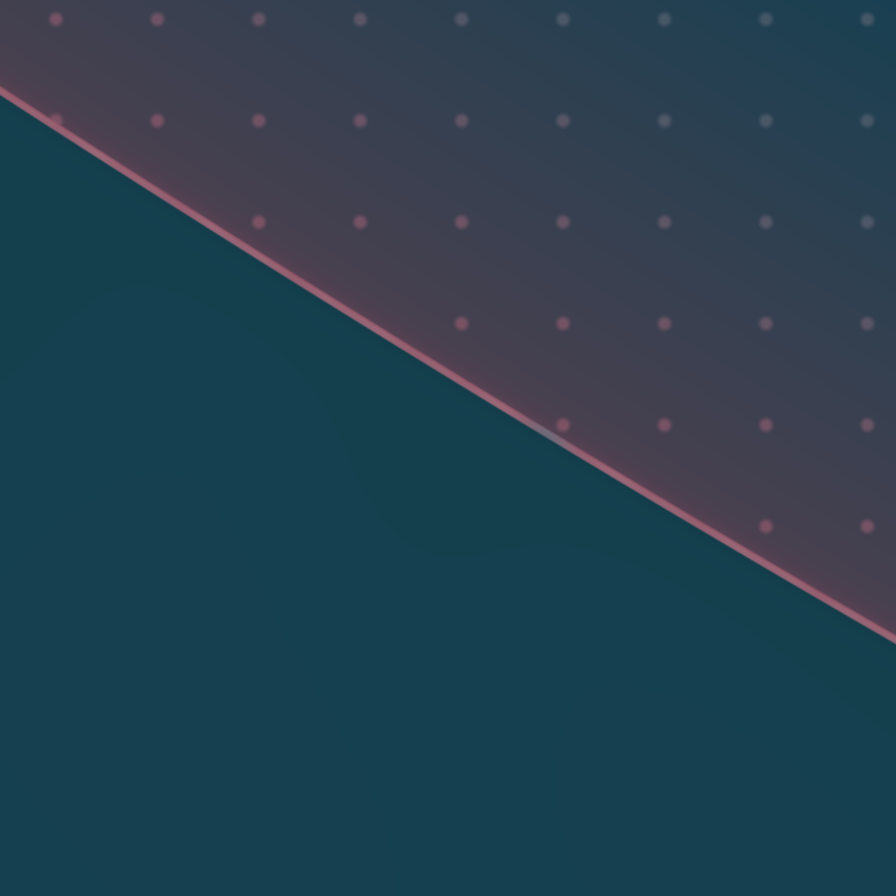
Give the GLSL for this background, as a WebGL 1 fragment shader.

```glsl
precision highp float;

uniform vec2 u_resolution;

#define TEAL vec3(0.078, 0.250, 0.307)
#define SLATE vec3(0.095, 0.250, 0.320)
#define PLUM vec3(0.285, 0.250, 0.310)
#define ROSE vec3(0.640, 0.420, 0.480)
#define CRIMSON vec3(0.520, 0.270, 0.350)
#define DOT_NEAR vec3(0.560, 0.350, 0.420)
#define DOT_FAR vec3(0.330, 0.380, 0.440)
#define DOT_SPACING 0.1132
#define DOT_ORIGIN vec2(0.0625, 0.9785)
#define DOT_RADIUS 0.0078
#define LINE_HALF_WIDTH 0.0042
#define GLOW_REACH 0.62

// Signed distance to the gently sagging diagonal, positive above it
float diagonalDistance(vec2 p) {
  float height = 0.899 - 0.613 * p.x - 0.036 * p.x * (1.0 - p.x);
  float slope = -0.649 + 0.072 * p.x;
  return (p.y - height) / sqrt(1.0 + slope * slope);
}

// Slow layered sines in 0..1 for uneven tones
float softMottle(vec2 p) {
  float waves = sin(p.x * 10.5 - 1.2 + sin(p.y * 5.0)) + sin(p.y * 7.0 + p.x * 2.0);
  return 0.5 + 0.25 * waves;
}

// Soft round dots on a square grid
float dotGrid(vec2 p) {
  vec2 cell = mod(p - DOT_ORIGIN + 0.5 * DOT_SPACING, DOT_SPACING) - 0.5 * DOT_SPACING;
  return 1.0 - smoothstep(DOT_RADIUS * 0.4, DOT_RADIUS * 1.4, length(cell));
}

void main() {
  vec2 p = gl_FragCoord.xy / u_resolution;
  float pixel = 1.0 / min(u_resolution.x, u_resolution.y);
  float d = diagonalDistance(p);
  float mottle = softMottle(p);

  // Lower field
  vec3 lower = mix(TEAL, SLATE, 0.6 * mottle * smoothstep(0.0, 0.25, -d));
  lower *= 1.0 - 0.08 * exp(-abs(d) * 90.0);

  // Upper field fading away from the diagonal
  float fade = clamp(d / GLOW_REACH, 0.0, 1.0);
  vec3 upper = mix(PLUM, SLATE, fade);
  upper = mix(upper, CRIMSON, 0.35 * exp(-max(d, 0.0) * 85.0));

  // Dots, rosy by the diagonal and grey farther out
  vec3 dotColor = mix(DOT_NEAR, DOT_FAR, smoothstep(0.0, 0.50, d));
  upper = mix(upper, dotColor, 0.72 * dotGrid(p));

  vec3 color = mix(lower, upper, smoothstep(-pixel, pixel, d));

  // Bright line with a crimson upper rim and one greyed stretch
  float shimmer = 0.5 + 0.25 * (sin(p.x * 43.0) + sin(p.x * 97.0 + 1.0));
  float worn = exp(-pow((p.x - 0.612) / 0.022, 2.0));
  vec3 lineColor = mix(ROSE, CRIMSON, 0.25 * shimmer + 0.35 * smoothstep(0.0, LINE_HALF_WIDTH, d));
  lineColor = mix(lineColor, DOT_FAR + 0.06, 0.7 * worn);
  float soft = max(pixel, 0.0016);
  float line = 1.0 - smoothstep(LINE_HALF_WIDTH - soft, LINE_HALF_WIDTH + soft, abs(d));
  color = mix(color, lineColor, 0.92 * line);

  gl_FragColor = vec4(color, 1.0);
}
```
